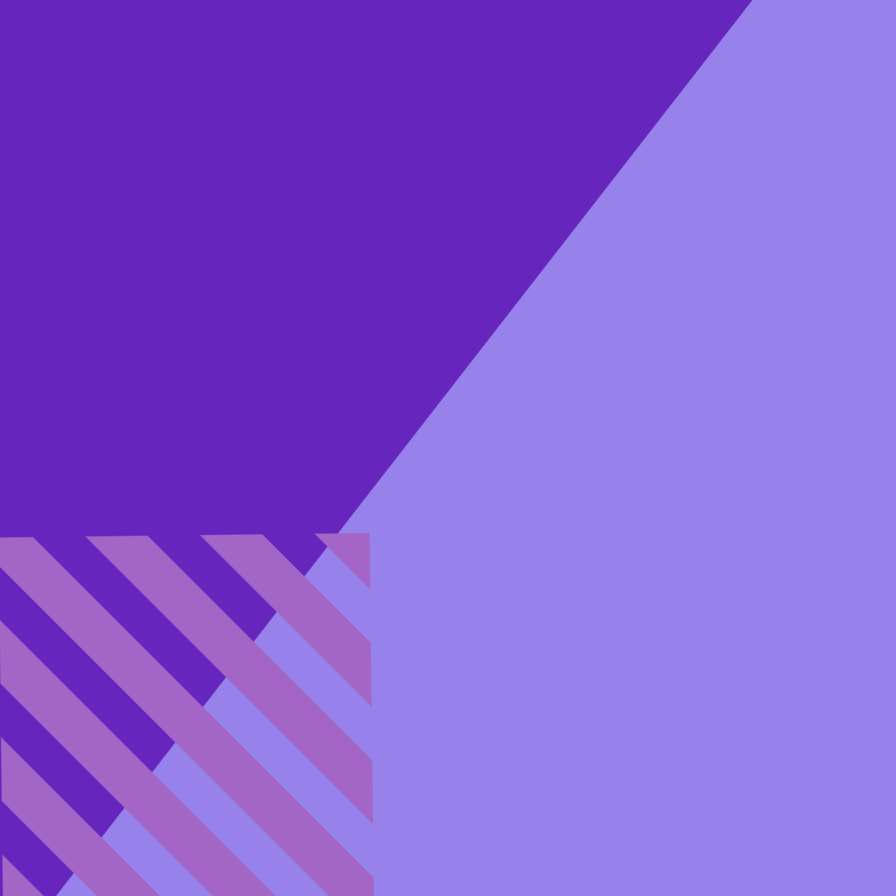
Reproduce this background procedurally as a Shadertoy shader.

```glsl
// Flat two-tone diagonal split with a tilted patch of diagonal stripes at the lower left.

const vec3 DEEP_VIOLET = vec3(0.400, 0.150, 0.745);
const vec3 LAVENDER = vec3(0.592, 0.508, 0.922);
const vec3 ORCHID = vec3(0.640, 0.400, 0.778);

// Signed distance to the line through a and b, positive on its right side.
float lineDistance(vec2 p, vec2 a, vec2 b) {
    vec2 along = normalize(b - a);
    return dot(p - a, vec2(along.y, -along.x));
}

// Signed distance to a box of the given half size, turned by angle.
float tiltedBoxDistance(vec2 p, vec2 center, vec2 halfSize, float angle) {
    float c = cos(angle);
    float s = sin(angle);
    vec2 local = mat2(c, -s, s, c) * (p - center);
    vec2 d = abs(local) - halfSize;
    return length(max(d, 0.0)) + min(max(d.x, d.y), 0.0);
}

// Signed distance to repeated falling 45 degree bands, spaced along x + y.
float stripeDistance(vec2 p, float offset, float period, float width) {
    float fromCenter = abs(fract((p.x + p.y - offset) / period + 0.5) - 0.5) * period;
    return (fromCenter - 0.5 * width) * inversesqrt(2.0);
}

// Antialiased coverage of the region where the distance is negative.
float coverage(float signedDistance, float softness) {
    return 1.0 - smoothstep(-softness, softness, signedDistance);
}

void mainImage(out vec4 fragColor, in vec2 fragCoord) {
    vec2 uv = fragCoord / iResolution.xy;
    float softness = 0.9 / min(iResolution.x, iResolution.y);

    // Diagonal split of the background
    float split = lineDistance(uv, vec2(0.0625, 0.0), vec2(0.8398, 1.0));
    vec3 color = mix(LAVENDER, DEEP_VIOLET, coverage(split, softness));

    // Striped patch, running past the bottom edge
    float patchArea = tiltedBoxDistance(uv, vec2(0.2084, 0.1526), vec2(0.2070, 0.2500), 0.012);
    float stripes = stripeDistance(uv, 0.0137, 0.1295, 0.0703);
    color = mix(color, ORCHID, coverage(max(patchArea, stripes), softness));

    fragColor = vec4(color, 1.0);
}
```
